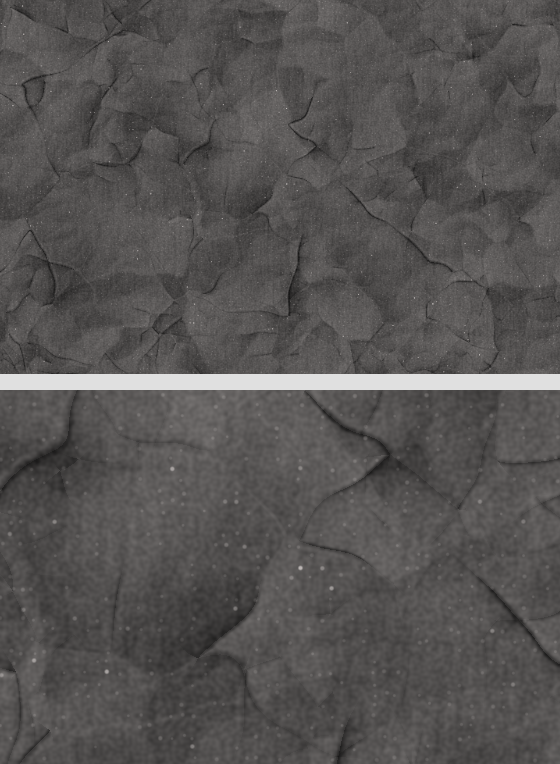
Top: the whole. Bottom: its middle third, enlarged.
Write a WebGL 1 fragment shader that draws this texture.

```glsl
precision highp float;
uniform vec2 u_resolution;

#define PAPER_TONE 0.336
#define PAPER_TINT vec3(1.0, 0.972, 0.962)
#define FOLD_SCALE 3.9
#define FOLD_CONTRAST 0.072
#define CRUMPLE_CONTRAST 0.010
#define CREASE_DEPTH 0.16
#define CREASE_WIDTH 0.0026
#define WARP 0.05
#define GRAIN 0.064
#define THREAD 0.024
#define SPECK_DENSITY 0.2

vec2 hash2(vec2 p) {
  vec3 q = fract(p.xyx * vec3(0.1031, 0.1030, 0.0973));
  q += dot(q, q.yzx + 33.33);
  return fract((q.xx + q.yz) * q.zy);
}

float slope(vec2 cell, vec2 offset) {
  float angle = 6.2832 * hash2(cell).x;
  return dot(vec2(cos(angle), sin(angle)), offset);
}

float gradientNoise(vec2 p) {
  vec2 i = floor(p), f = p - i;
  vec2 u = f * f * f * (f * (f * 6.0 - 15.0) + 10.0);
  vec2 e = vec2(1.0, 0.0);
  float low = mix(slope(i, f), slope(i + e, f - e), u.x);
  float high = mix(slope(i + e.yx, f - e.yx), slope(i + 1.0, f - 1.0), u.x);
  return 1.4 * mix(low, high, u.y);
}

vec2 noise2(vec2 p) {
  return vec2(gradientNoise(p), gradientNoise(p + 57.3));
}

// Height of sharp-ridged crumples in three sizes
float crumpleHeight(vec2 p) {
  float height = 0.0, frequency = 5.0;
  for (int i = 0; i < 3; i++) {
    height += abs(gradientNoise(p * frequency + 13.0 * float(i))) / frequency;
    p = mat2(0.8, 0.6, -0.6, 0.8) * p;
    frequency *= 1.9;
  }
  return height;
}

// Shade of tilted facets (x) and of the creases between them (y)
vec2 folds(vec2 p, float scale, float seed) {
  p = p * scale + seed;
  vec2 base = floor(p), nearest = vec2(0.0), cell = base, neighbour = base;
  float best = 9.0, edge = 9.0;
  for (int y = -1; y <= 1; y++)
    for (int x = -1; x <= 1; x++) {
      vec2 id = base + vec2(float(x), float(y));
      vec2 r = id + hash2(id) - p;
      if (dot(r, r) < best) { best = dot(r, r); nearest = r; cell = id; }
    }
  for (int y = -2; y <= 2; y++)
    for (int x = -2; x <= 2; x++) {
      vec2 id = base + vec2(float(x), float(y));
      vec2 r = id + hash2(id) - p, across = r - nearest;
      if (dot(across, across) > 0.0001) {
        float d = dot(0.5 * (r + nearest), normalize(across));
        if (d < edge) { edge = d; neighbour = id; }
      }
    }
  // Each facet tilts its own way
  float width = CREASE_WIDTH * scale;
  float tilt = slope(cell + 19.0, nearest);
  float facet = 1.8 * tilt / (1.0 + 0.9 * abs(tilt)) * smoothstep(0.0, 1.6 * width, edge);

  // A crease is a dark line, with a soft shadow on one side and a rim on the other
  float strength = pow(hash2(cell + neighbour + 7.0).y, 2.0);
  strength *= smoothstep(-0.45, 0.25, gradientNoise(p * 1.7 + 5.0));
  float line = 0.8 * exp(-edge * edge / (width * width));
  float side = step(hash2(cell + 3.0).x, hash2(neighbour + 3.0).x);
  float shadow = 0.7 * exp(-edge / (4.0 * width));
  float rim = 0.3 * exp(-pow(edge / width - 2.2, 2.0));
  return vec2(facet, strength * (mix(rim, -shadow, side) - line));
}

// Sparse pale dust
float specks(vec2 p) {
  vec2 id = floor(p), rnd = hash2(id + 311.0);
  float radius = mix(0.12, 0.2, rnd.y);
  float reach = length(p - id - 0.3 - 0.4 * hash2(id + 71.0));
  float brightness = 0.08 + 0.3 * pow(rnd.y, 30.0);
  return brightness * step(rnd.x, SPECK_DENSITY) * (1.0 - smoothstep(0.4 * radius, 1.5 * radius, reach));
}

void main() {
  vec2 uv = gl_FragCoord.xy / u_resolution.y;

  // Bend the folds so that few creases are straight
  vec2 p = uv + WARP * noise2(uv * 3.7 + 4.0) + 0.25 * WARP * noise2(uv * 15.0 + 21.0);

  // Large, middle and small folds, the smaller ones in patches
  vec2 large = folds(p, FOLD_SCALE, 11.0);
  vec2 middle = folds(p + 0.03 * noise2(uv * 6.0), FOLD_SCALE * 1.9, 43.0);
  vec2 small = folds(p, FOLD_SCALE * 4.0, 87.0);
  float patchA = smoothstep(-0.6, 0.2, gradientNoise(uv * 3.4 + 31.0));
  float patchB = smoothstep(-0.3, 0.4, gradientNoise(uv * 4.3 + 63.0));
  vec2 shade = large * vec2(0.8, 1.0) + middle * vec2(1.0, 0.9) * patchA + small * vec2(0.75, 0.65) * patchB;
  float tone = PAPER_TONE + FOLD_CONTRAST * shade.x + CREASE_DEPTH * shade.y;

  // Crumples lit from the upper left
  vec2 toLight = vec2(-0.0016, 0.0022), q = mix(uv, p, 0.6);
  tone -= CRUMPLE_CONTRAST * (crumpleHeight(q + toLight) - crumpleHeight(q - toLight)) / 0.0054;

  // Matt paper: highlights flatten and shadows keep some light
  tone -= 0.4 * max(tone - 0.35, 0.0);
  tone = max(tone, 0.1 + 0.4 * tone);

  // Fibre grain, faint upright threads and dust
  tone += GRAIN * (0.7 * gradientNoise(uv * 210.0) + 0.4 * gradientNoise(uv * 103.0 + 40.0));
  tone += THREAD * gradientNoise(uv * vec2(140.0, 17.0) + 8.0) + specks(uv * 105.0);
  gl_FragColor = vec4(clamp(tone, 0.0, 1.0) * PAPER_TINT, 1.0);
}
```
